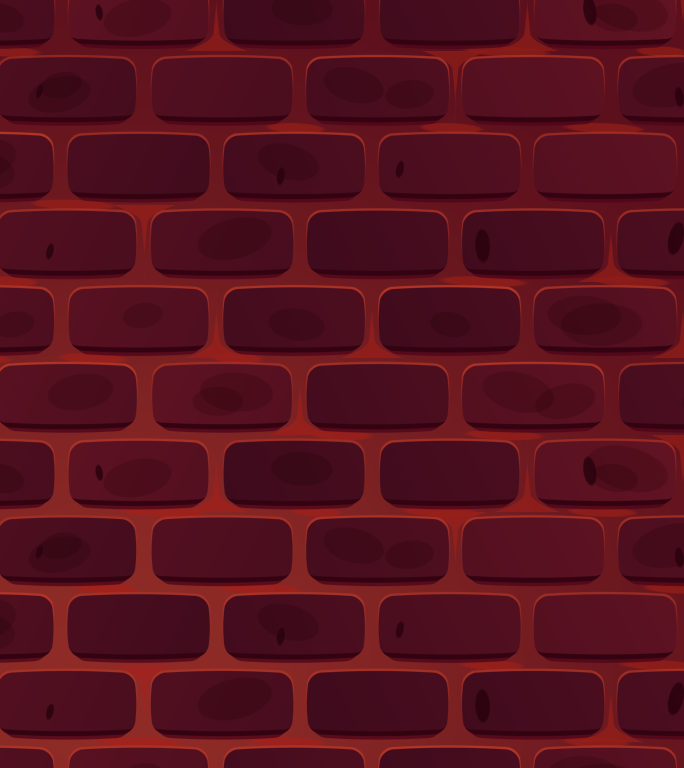
This texture is drawn by a Shadertoy shader. Its source:

```glsl
// Dark crimson brick wall in running bond over glowing red mortar.
// Each brick is a bulged rounded box with a lit top rim, a shaded foot and
// hashed stains and pits; flares of light are scattered along the joints.

const float ROW_HEIGHT = 0.0999;   // fraction of canvas height
const float BRICK_PITCH = 2.027;   // brick spacing, in row heights
const float ROW_PERIOD = 6.0;      // rows before the wall repeats

const vec3 MORTAR_DARK = vec3(0.36, 0.06, 0.11);
const vec3 MORTAR_LIT = vec3(0.56, 0.17, 0.15);
const vec3 FLARE = vec3(0.64, 0.13, 0.11);
const vec3 RIM = vec3(0.70, 0.21, 0.15);
const vec3 BRICK_DARK = vec3(0.225, 0.038, 0.110);
const vec3 BRICK_LIGHT = vec3(0.385, 0.075, 0.135);
const vec3 FOOT = vec3(0.205, 0.012, 0.065);
const vec3 PIT = vec3(0.170, 0.008, 0.055);

float hash(vec2 id, float seed) {
    return fract(sin(dot(id, vec2(127.1, 311.7)) + seed * 74.7) * 43758.5453);
}

float fill(float d, float aa) {
    return 1.0 - smoothstep(-aa, aa, d);
}

// Rounded box whose edges bow outwards
float brickShape(vec2 p, vec2 halfSize) {
    vec2 n = min(abs(p / halfSize), 1.2);
    vec2 bowed = halfSize - vec2(0.045, 0.035) * n.yx * n.yx;
    float radius = 0.15;
    vec2 q = abs(p) - bowed + radius;
    return length(max(q, 0.0)) + min(max(q.x, q.y), 0.0) - radius;
}

float ellipse(vec2 p, vec2 radii, float angle) {
    float c = cos(angle), s = sin(angle);
    p = vec2(c * p.x + s * p.y, c * p.y - s * p.x);
    return (length(p / radii) - 1.0) * min(radii.x, radii.y);
}

// Tapering spike that spreads at its base; depth runs from base to tip
float spike(float x, float depth) {
    float taper = max(1.0 - depth / 0.65, 0.0);
    float spread = max(1.0 - depth / 0.24, 0.0);
    return abs(x) - 0.065 * taper - 0.36 * spread * spread + 0.003;
}

// Shift of a row along the wall, in bricks
float rowShift(float row) {
    return mod(row, 2.0) > 0.5 ? 0.072 : 0.609;
}

vec3 mortar(vec2 uv, vec2 wall, float aa) {
    float glow = 1.0 - smoothstep(0.0, 1.05, length(uv - vec2(0.15, 0.1)));
    vec3 color = mix(MORTAR_DARK, MORTAR_LIT, glow);
    vec3 flare = mix(FLARE * 0.85, FLARE, glow);

    // Spikes in the upright joints, pointing up or down
    float row = floor(wall.y);
    float along = wall.x / BRICK_PITCH + rowShift(row);
    vec2 joint = vec2(floor(along + 0.5), mod(row, ROW_PERIOD));
    float x = (along - joint.x) * BRICK_PITCH;
    float depth = fract(wall.y);
    if (hash(joint, 1.0) > 0.6) depth = 1.0 - depth;
    float present = step(0.55, hash(joint, 2.0));
    color = mix(color, flare, 0.8 * present * fill(spike(x, depth), aa));

    // Flat lenses of light in the level joints
    float level = floor(wall.y + 0.5);
    float slot = wall.x / BRICK_PITCH + 0.37 * level;
    vec2 id = vec2(floor(slot), mod(level, ROW_PERIOD));
    vec2 p = vec2((fract(slot) - 0.5) * BRICK_PITCH, wall.y - level);
    p.x -= 0.8 * (hash(id, 3.0) - 0.5);
    float lens = ellipse(p, vec2(0.3 + 0.28 * hash(id, 4.0), 0.065), 0.04);
    return mix(color, flare, 0.85 * step(0.4, hash(id, 5.0)) * fill(lens, aa));
}

vec3 brickFace(vec2 p, vec2 id, float aa) {
    // Tone: darkest near the third column, varied per brick
    float tone = 0.12 + 0.13 * abs(id.x - 2.0) + 0.55 * pow(hash(id, 6.0), 1.6);
    tone += 0.1 * p.x * sign(id.x - 1.5) + 0.05 * p.y;
    vec3 color = mix(BRICK_DARK, BRICK_LIGHT, clamp(tone, 0.0, 1.0));

    // Broad faint stains
    for (float i = 0.0; i < 2.0; i++) {
        float size = hash(id, 10.0 + i);
        vec2 at = vec2(0.9 * hash(id, 12.0 + i) - 0.55 + 0.3 * i, 0.06 - 0.12 * i);
        float stain = ellipse(p - at, vec2(0.26 + 0.3 * size, 0.16 + 0.13 * size),
                              0.6 * (hash(id, 14.0 + i) - 0.5));
        float present = step(0.4 + 0.2 * i, hash(id, 16.0 + i));
        color = mix(color, color * vec3(0.87, 0.75, 0.82), present * fill(stain, aa));
    }

    // One small upright pit
    float size = mix(0.35, 1.0, hash(id, 20.0));
    vec2 at = vec2(0.9 * hash(id, 21.0) - 0.75, 0.3 * (hash(id, 22.0) - 0.5));
    float pit = ellipse(p - at, vec2(0.11, 0.25) * size, 0.6 * (hash(id, 23.0) - 0.6));
    return mix(color, PIT, 0.9 * step(0.5, hash(id, 24.0)) * fill(pit, aa));
}

void mainImage(out vec4 fragColor, in vec2 fragCoord) {
    vec2 uv = fragCoord / iResolution.y;
    float aa = 0.75 / (iResolution.y * ROW_HEIGHT);
    vec2 wall = vec2(uv.x, 1.0 - uv.y) / ROW_HEIGHT + vec2(0.0, 0.33);

    // Brick cell and local position, y upwards
    float row = floor(wall.y);
    float along = wall.x / BRICK_PITCH + rowShift(row);
    vec2 id = vec2(floor(along), mod(row, ROW_PERIOD));
    vec2 p = vec2((fract(along) - 0.5) * BRICK_PITCH, 0.5 - fract(wall.y));
    vec2 halfSize = vec2(0.92 + 0.025 * (hash(id, 7.0) - 0.5), 0.425);

    // Mortar, cast shadow, lit rim, foot, face
    vec3 color = mortar(uv, wall, aa);
    float shadow = brickShape(p + vec2(0.0, 0.045), halfSize - vec2(0.06, 0.0));
    color = mix(color, FOOT * 1.5, 0.8 * fill(shadow, aa));
    float lit = smoothstep(-0.25, 0.4, p.y) * mix(0.55, 1.0, hash(id, 8.0));
    float rim = brickShape(p - vec2(0.0, 0.022), halfSize + vec2(0.012, 0.008));
    color = mix(color, RIM, lit * fill(rim, aa));
    float face = brickShape(p, halfSize);
    vec3 surface = brickFace(p, id, aa);
    float upper = brickShape(p - vec2(0.0, 0.065), halfSize + vec2(0.07, 0.0));
    surface = mix(FOOT, surface, fill(upper, aa));
    color = mix(color, surface, fill(face, aa));
    fragColor = vec4(color, 1.0);
}
```
